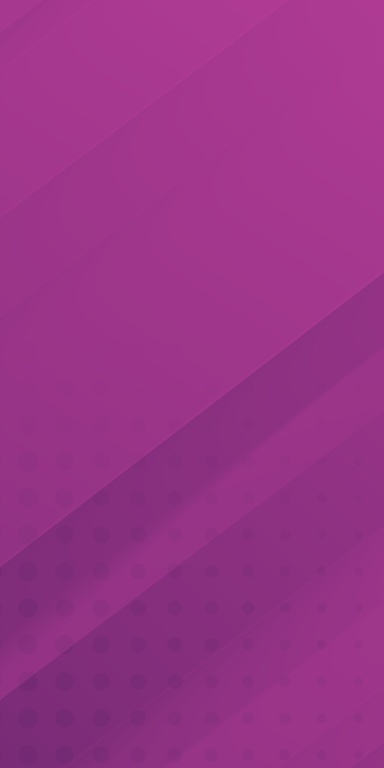
Give the GLSL for this background, as a WebGL 2 fragment shader.

```glsl
#version 300 es
precision highp float;

#define DARK vec3(0.46, 0.165, 0.455)
#define LIGHT vec3(0.68, 0.228, 0.575)
#define SLOPE 0.753
#define STEEP_SLOPE 0.768
#define DOT_PITCH 0.0956
#define DOT_ORIGIN vec2(0.073, 0.034)
#define DOT_DEPTH 0.13
#define GLINT_WIDTH 0.007

uniform vec2 u_resolution;
out vec4 outColor;

// Everything under an edge takes a new tone, shaded close to that edge.
float sheet(float tone, float depth, float lift, float shade, float spread, float glint) {
    float aa = 0.7 / u_resolution.x;
    float under = smoothstep(-aa, aa, depth);
    float lower = lift - shade * exp(-max(depth, 0.0) / spread);
    float above = max(-depth, 0.0) / GLINT_WIDTH;
    return mix(tone + glint * exp(-above * above), lower, under);
}

// Square grid of dots that shrink toward the right and fade upward.
float dots(vec2 p) {
    vec2 cell = fract((p - DOT_ORIGIN) / DOT_PITCH + 0.5) - 0.5;
    float radius = mix(0.027, 0.010, p.x);
    float aa = 1.0 / u_resolution.x;
    float disc = 1.0 - smoothstep(radius - aa, radius + aa, length(cell) * DOT_PITCH);
    return disc * (1.0 - smoothstep(0.35, 1.25, p.y));
}

void main() {
    vec2 p = gl_FragCoord.xy / u_resolution.x;
    float x = p.x;
    float d = p.y - SLOPE * x;
    float steep = p.y - STEEP_SLOPE * x;

    // Upper sheets
    float tone = 0.0;
    tone = sheet(tone, 1.914 - d, 0.0, 0.15, 0.05, 0.03);
    tone = sheet(tone, 1.8125 - d, 0.02, 0.03, 0.04, 0.08);
    tone = sheet(tone, 1.432 - d, -0.03, 0.07 * (1.0 - 0.5 * x), 0.07, 0.08);
    tone = sheet(tone, 1.172 - d, 0.0, 0.10 * (1.0 - 0.7 * x), 0.05, 0.03);

    // Main fold, with a shadow that softens toward the left
    tone = sheet(tone, 0.523 - steep, -0.27, 0.07, 0.05, 0.13);
    float blur = mix(0.09, 0.012, smoothstep(0.0, 0.9, x));
    float fade = smoothstep(-0.3 * blur, 1.3 * blur, 0.333 - steep);
    tone = mix(tone, mix(0.13, -0.12, x), fade);

    // Lower sheets
    tone = sheet(tone, 0.177 - d, mix(-0.29, -0.18, x), 0.0, 0.05, 0.0);
    tone = sheet(tone, -0.129 - d, 0.03, mix(0.34, 0.15, x), 0.07, 0.13);
    tone = sheet(tone, -0.326 - d, mix(0.22, 0.13, x), 0.03, 0.05, 0.10);
    tone = sheet(tone, -0.544 - d, 0.13, 0.05, 0.05, 0.04);
    tone = sheet(tone, -0.6875 - d, 0.08, 0.10, 0.04, 0.03);

    // Diagonal base gradient
    tone += 0.354 + 0.164 * x + 0.265 * p.y;
    tone -= DOT_DEPTH * dots(p);
    outColor = vec4(mix(DARK, LIGHT, clamp(tone, -0.1, 1.05)), 1.0);
}
```
